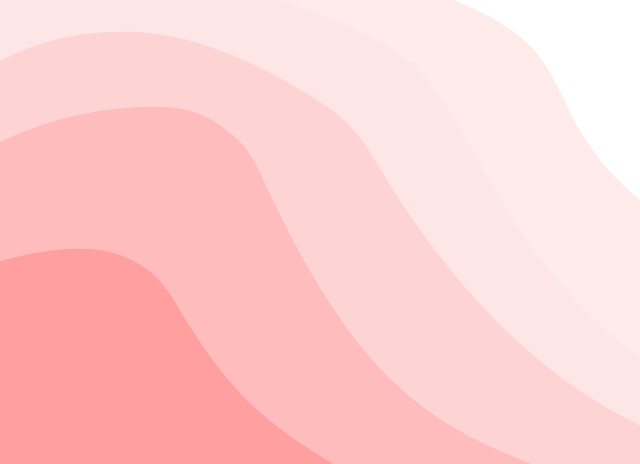
A Shadertoy shader for this background:

```glsl
// Layered pink hills rolling down from the upper left to the lower right on white.
// Each crest is a smooth cubic curve through a few knots; the flat layers are
// painted back to front, each covering everything below its crest.

// Design space: x runs right, y runs down from the top edge.
const vec2 PAGE = vec2(768.0, 556.0);
const float EDGE_SOFTNESS = 0.6;   // half width of an edge, in screen samples
const int KNOTS = 6;

const vec3 WHITE  = vec3(1.0);
const vec3 BLUSH  = vec3(0.996, 0.922, 0.918);
const vec3 PETAL  = vec3(0.992, 0.902, 0.898);
const vec3 ROSE   = vec3(0.996, 0.827, 0.827);
const vec3 SALMON = vec3(1.0, 0.737, 0.737);
const vec3 CORAL  = vec3(1.0, 0.624, 0.624);

// Crest knots: x, y, slope
const vec3 BLUSH_CREST[KNOTS] = vec3[KNOTS](
    vec3(0, -220, 0.3), vec3(545, 0, 0.45), vec3(635, 54, 0.95),
    vec3(684, 134, 2.15), vec3(715, 185, 1.4), vec3(768, 240, 0.95));
const vec3 PETAL_CREST[KNOTS] = vec3[KNOTS](
    vec3(0, -110, 0.3), vec3(335, 0, 0.35), vec3(490, 73, 0.75),
    vec3(560, 168, 1.8), vec3(650, 312, 1.25), vec3(768, 430, 0.8));
const vec3 ROSE_CREST[KNOTS] = vec3[KNOTS](
    vec3(0, 73, -0.52), vec3(148, 38, 0), vec3(390, 126, 0.65),
    vec3(450, 192, 1.7), vec3(600, 389, 1.0), vec3(768, 510, 0.5));
const vec3 SALMON_CREST[KNOTS] = vec3[KNOTS](
    vec3(0, 170, -0.47), vec3(185, 128, 0), vec3(265, 151, 0.75),
    vec3(312, 207, 2.2), vec3(450, 435, 1.1), vec3(638, 556, 0.4));
const vec3 CORAL_CREST[KNOTS] = vec3[KNOTS](
    vec3(0, 313, -0.27), vec3(95, 298, 0), vec3(150, 308, 0.42),
    vec3(210, 362, 1.7), vec3(300, 483, 0.95), vec3(400, 556, 0.6));

// Cubic Hermite curve between two knots
float hermite(vec3 a, vec3 b, float x) {
    float span = b.x - a.x;
    float t = (x - a.x) / span;
    float s = 1.0 - t;
    return s * s * ((1.0 + 2.0 * t) * a.y + t * span * a.z)
         + t * t * ((1.0 + 2.0 * s) * b.y - s * span * b.z);
}

// Crest height at x, continued as a straight line past the last knot
float crestHeight(vec3 knots[KNOTS], float x) {
    vec3 last = knots[KNOTS - 1];
    float y = last.y + last.z * (x - last.x);
    for (int i = KNOTS - 2; i >= 0; i--) {
        if (x < knots[i + 1].x) y = hermite(knots[i], knots[i + 1], x);
    }
    return y;
}

// Cover everything below a crest with a flat colour
vec3 paintHill(vec3 base, vec3 hill, vec3 knots[KNOTS], vec2 p) {
    float depth = p.y - crestHeight(knots, p.x);
    float soft = EDGE_SOFTNESS * length(vec2(dFdx(depth), dFdy(depth)));
    return mix(base, hill, smoothstep(-soft, soft, depth));
}

void mainImage(out vec4 fragColor, in vec2 fragCoord) {
    vec2 uv = fragCoord / iResolution.xy;
    vec2 p = vec2(uv.x, 1.0 - uv.y) * PAGE;

    // Layers from back to front
    vec3 color = WHITE;
    color = paintHill(color, BLUSH, BLUSH_CREST, p);
    color = paintHill(color, PETAL, PETAL_CREST, p);
    color = paintHill(color, ROSE, ROSE_CREST, p);
    color = paintHill(color, SALMON, SALMON_CREST, p);
    color = paintHill(color, CORAL, CORAL_CREST, p);

    fragColor = vec4(color, 1.0);
}
```
